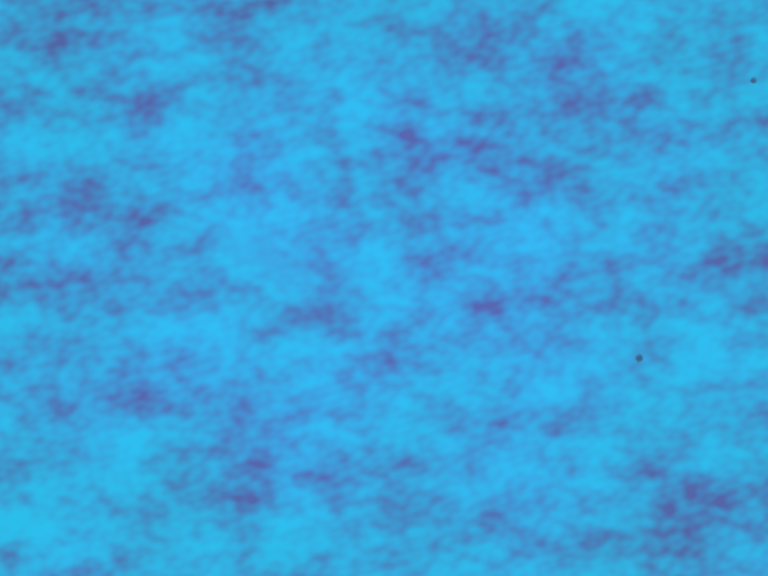
Reproduce this texture procedurally as a WebGL 1 fragment shader.

```glsl
precision highp float;
uniform vec2 u_resolution;

const vec3 DEEP_BLUE = vec3(0.29, 0.50, 0.75);
const vec3 BRIGHT_CYAN = vec3(0.20, 0.71, 0.92);
const vec3 SPECK_COLOR = vec3(0.25, 0.25, 0.37);
const vec3 VIOLET_TINT = vec3(0.010, 0.0, 0.022);

const vec2 BASE_FREQ = vec2(2.4, 4.5);     // cells per canvas height
const vec2 FREQ_STEP = vec2(2.1, 1.95);    // finer grain is rounder
const float PEAK_OCTAVE = 2.0;
const float OCTAVE_FALLOFF = 0.2;
const float GRAIN_GAIN = 2.7;
const float TONE_MEAN = 0.62;
const float TONE_SPREAD = 0.27;
const float DARK_SKEW = 0.12;

const vec2 VEIN_FREQ = vec2(0.9, 4.2);
const float VEIN_WIDTH = 0.07;
const float VEIN_DEPTH = 0.42;

const float SPECK_CELL = 0.25;
const float SPECK_CHANCE = 0.22;
const float SPECK_RADIUS = 0.008;

float hash(vec2 p) {
  vec3 q = fract(vec3(p.xyx) * 0.1031);
  q += dot(q, q.yzx + 33.33);
  return fract((q.x + q.y) * q.z);
}

float cornerSlope(vec2 cell, vec2 offset) {
  float angle = 6.28318 * hash(cell);
  return dot(vec2(cos(angle), sin(angle)), offset);
}

// Signed gradient noise
float noise(vec2 p) {
  vec2 i = floor(p);
  vec2 f = p - i;
  vec2 w = f * f * f * (f * (f * 6.0 - 15.0) + 10.0);
  vec2 e = vec2(1.0, 0.0);
  float low = mix(cornerSlope(i, f), cornerSlope(i + e.xy, f - e.xy), w.x);
  float high = mix(cornerSlope(i + e.yx, f - e.yx),
                   cornerSlope(i + e.xx, f - e.xx), w.x);
  return mix(low, high, w.y);
}

// Layered blotches, flattened along the horizontal
float mottling(vec2 p) {
  vec2 freq = BASE_FREQ;
  float sum = 0.0;
  float tilt = 0.06;
  for (int i = 0; i < 5; i++) {
    float octave = float(i);
    float weight = 1.0 - OCTAVE_FALLOFF * abs(octave - PEAK_OCTAVE);
    vec2 q = p + tilt * vec2(p.y, -p.x);
    sum += weight * noise(q * freq + 17.3 * (octave + 1.0));
    freq *= FREQ_STEP;
    tilt = -1.5 * tilt;
  }
  return sum * GRAIN_GAIN;
}

// Thin broken streaks along the zero lines of a stretched noise
float veins(vec2 p) {
  float wobble = 0.10 * noise(p * vec2(9.0, 14.0) + 71.0);
  float line = abs(noise(p * VEIN_FREQ + 43.6) + wobble);
  float patches = smoothstep(0.0, 0.35, noise(p * vec2(2.6, 4.0) + 91.2));
  return (1.0 - smoothstep(0.0, VEIN_WIDTH, line)) * patches;
}

// Rare soft dots, at most one in each cell
float specks(vec2 p) {
  vec2 cell = floor(p / SPECK_CELL);
  vec2 center = 0.15 + 0.7 * vec2(hash(cell + 12.7), hash(cell + 58.1));
  vec2 offset = p - (cell + center) * SPECK_CELL;
  offset += 0.003 * noise(p * 90.0);
  float radius = SPECK_RADIUS * mix(0.7, 1.1, hash(cell + 33.9));
  float present = step(hash(cell + 5.4), SPECK_CHANCE);
  float strength = mix(0.5, 0.9, hash(cell + 80.3));
  float dotShape = 1.0 - smoothstep(0.3, 1.2, length(offset) / radius);
  return present * strength * dotShape;
}

void main() {
  vec2 uv = gl_FragCoord.xy / u_resolution;
  vec2 p = gl_FragCoord.xy / u_resolution.y;

  // Tone, skewed toward the dark blotches
  float grain = clamp(mottling(p), -3.0, 3.0);
  grain -= DARK_SKEW * (grain * grain - 1.0);
  float tone = TONE_MEAN + TONE_SPREAD * grain - VEIN_DEPTH * veins(p);
  vec3 color = mix(DEEP_BLUE, BRIGHT_CYAN, clamp(tone, -0.6, 1.2));

  // Violet center, greener rim
  float rim = smoothstep(0.3, 1.2, length(uv * 2.0 - 1.0));
  float tint = 0.9 - 1.8 * rim + 1.6 * noise(p * 5.0 + 29.0);
  color += VIOLET_TINT * clamp(tint, -1.2, 1.2);

  color = mix(color, SPECK_COLOR, specks(p));
  gl_FragColor = vec4(color, 1.0);
}
```
